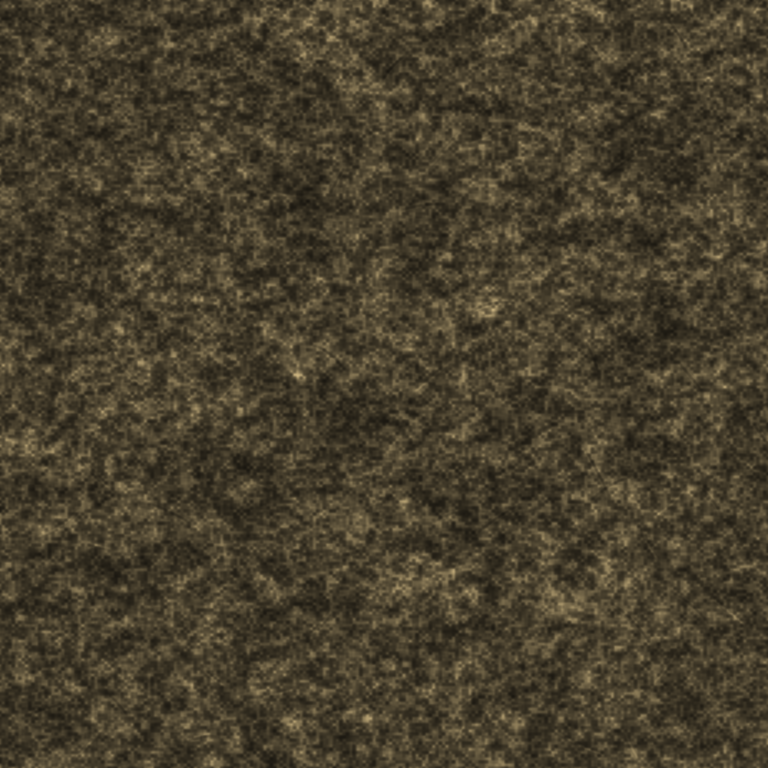
Write a Shadertoy shader that draws this texture.

```glsl
// Coarse dark olive-brown felt: fine mottled grain, soft clumps and faint stray fibres.

const vec3 FELT_COLOR = vec3(0.273, 0.241, 0.171); // median tone of the cloth
const float TONE_SPREAD = 0.27;                    // log contrast of the grain
const float FIBRE_CELLS = 13.0;                    // fibre grid cells per canvas side

// Two independent random values in 0..1 for an integer cell.
vec2 hash2(vec2 cell, uint seed) {
    uvec2 h = uvec2(ivec2(cell)) * uvec2(1597u, 3571u) + seed * uvec2(7919u, 6271u);
    for (int i = 0; i < 3; i++) {
        h = h * 16645u + 10139u;
        h.x += h.y * 26699u;
        h.y += h.x * 31847u;
        h ^= h >> 15u;
    }
    return vec2(h & 65535u) / 65535.0;
}

// Value noise scaled to zero mean and unit deviation.
float grain(vec2 p, uint seed) {
    vec2 cell = floor(p);
    vec2 f = fract(p);
    f = f * f * (3.0 - 2.0 * f);
    float low = mix(hash2(cell, seed).x, hash2(cell + vec2(1, 0), seed).x, f.x);
    float high = mix(hash2(cell + vec2(0, 1), seed).x, hash2(cell + vec2(1, 1), seed).x, f.x);
    return (mix(low, high, f.y) - 0.5) / 0.2145;
}

vec2 rotate(vec2 p, float angle) {
    float c = cos(angle), s = sin(angle);
    return vec2(c * p.x + s * p.y, c * p.y - s * p.x);
}

// Thin bent hairs, some lighter and some darker than the cloth.
float fibres(vec2 p, float density, float halfWidth, uint seed) {
    vec2 home = floor(p);
    float sum = 0.0;
    for (int y = -1; y <= 1; y++)
    for (int x = -1; x <= 1; x++) {
        vec2 cell = home + vec2(x, y);
        vec2 place = hash2(cell, seed);
        vec2 shape = hash2(cell, seed + 1u);
        vec2 kind = hash2(cell, seed + 2u);
        vec2 q = rotate(p - cell - place, (shape.x - 0.5) * 2.4);
        float halfLength = mix(0.2, 0.6, shape.y);
        float offset = abs(q.y - (kind.y - 0.5) * q.x * q.x);
        float body = 1.0 - smoothstep(0.0, 2.0 * halfWidth, offset);
        float taper = 1.0 - smoothstep(0.4 * halfLength, halfLength, abs(q.x));
        float shade = kind.y < 0.5 ? -1.0 : 0.8;
        sum += step(kind.x, density) * shade * body * taper;
    }
    return sum;
}

// Layers from broad shading down to single grains, slightly wider than tall.
float feltTone(vec2 uv) {
    float tone = 0.20 * grain(rotate(uv, 0.3) * vec2(7.0, 10.0), 11u);
    tone += 0.30 * grain(rotate(uv, -0.2) * vec2(22.0, 31.0), 12u);
    tone += 0.46 * grain(rotate(uv, 0.25) * vec2(52.0, 70.0), 13u);
    tone += 0.57 * grain(rotate(uv, -0.12) * vec2(106.0, 132.0), 14u);
    tone += 0.57 * grain(uv * vec2(232.0, 248.0), 15u);
    return tone;
}

void mainImage(out vec4 fragColor, in vec2 fragCoord) {
    vec2 uv = fragCoord / iResolution.y;
    float tone = feltTone(uv);
    tone += 0.8 * fibres(uv * FIBRE_CELLS, 0.4, 0.02, 31u);
    fragColor = vec4(FELT_COLOR * exp(TONE_SPREAD * tone), 1.0);
}
```
